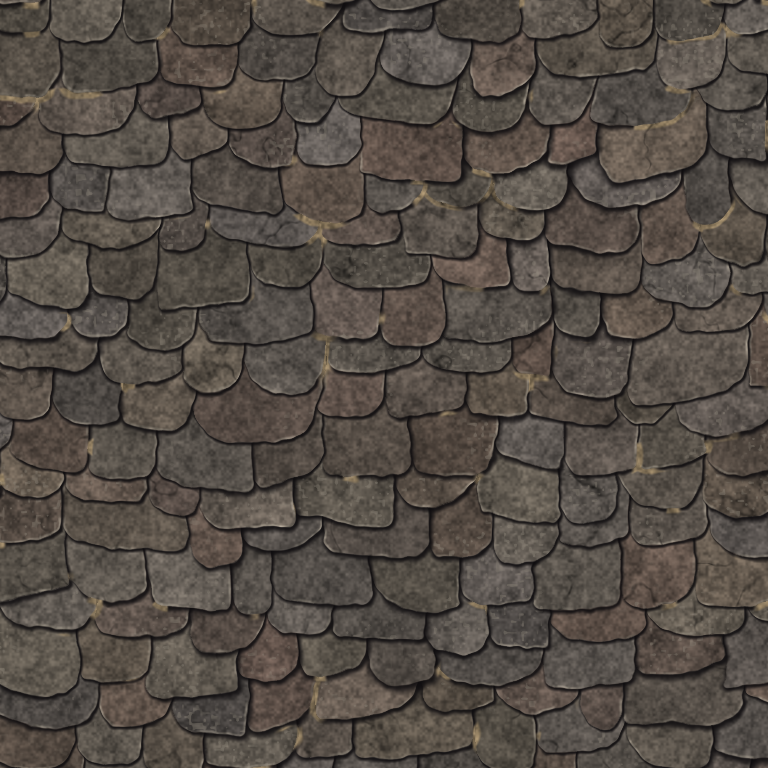
Give the GLSL for this texture, as a three.js fragment shader.

```glsl
varying vec2 vUv;

const float ROWS = 18.0;
const float COLS = 9.6;
const float SEAM_JITTER = 0.62;    // share of a column
const float BOTTOM_JITTER = 0.55;  // share of a row
const float TILE_REACH = 2.6;      // full tile height in rows
const float GAP = 0.0008;
const float EDGE = 0.0012;
const float RIM_WIDTH = 0.0032;
const vec2 SHADOW_OFFSET = vec2(0.0017, -0.0022);
const float SHADOW_THIN = 0.0035;
const float SHADOW_WIDE = 0.0130;

const vec3 GREY = vec3(0.335, 0.315, 0.302);
const vec3 BROWN = vec3(0.365, 0.305, 0.275);
const vec3 OLIVE = vec3(0.345, 0.318, 0.272);
const vec3 PALE = vec3(0.56, 0.53, 0.48);
const vec3 MORTAR = vec3(0.54, 0.47, 0.36);
const vec3 GROUND = vec3(0.07, 0.06, 0.07);

float hash(vec2 p) {
  vec3 q = fract(p.xyx * 0.1031);
  q += dot(q, q.yzx + 33.33);
  return fract((q.x + q.y) * q.z);
}

float noise(vec2 p) {
  vec2 i = floor(p), f = fract(p);
  f = f * f * (3.0 - 2.0 * f);
  return mix(mix(hash(i), hash(i + vec2(1, 0)), f.x),
             mix(hash(i + vec2(0, 1)), hash(i + vec2(1, 1)), f.x), f.y);
}

float fbm(vec2 p) {
  float sum = 0.0, amp = 0.5;
  for (int i = 0; i < 4; i++) {
    sum += amp * noise(p);
    p = mat2(1.6, 1.2, -1.2, 1.6) * p + 11.3;
    amp *= 0.55;
  }
  return sum;
}

vec2 wobble(vec2 p) {
  return vec2(noise(p), noise(p + 57.7)) - 0.5;
}

float rowShift(float row) {
  return 0.5 * row + 0.5 * hash(vec2(row, 7.0));
}

float seam(vec2 id) {
  return (id.x + SEAM_JITTER * (hash(id) - 0.5) - rowShift(id.y)) / COLS;
}

// Signed distance to a hanging slate with a bowed, tilted, rounded lower end
float slateDistance(vec2 p, vec2 id) {
  float left = seam(id), right = seam(id + vec2(1, 0));
  float bottom = (id.y + BOTTOM_JITTER * (hash(id + 31.0) - 0.5)) / ROWS;
  vec2 halfSize = vec2(0.5 * (right - left) - GAP, 0.5 * TILE_REACH / ROWS);
  vec2 q = p - vec2(0.5 * (left + right), bottom + halfSize.y);
  float bow = mix(0.02, 0.32, hash(id + 43.0));
  q.y += q.x * 0.34 * (hash(id + 59.0) - 0.5) - bow * q.x * q.x / halfSize.x;
  float corner = hash(id + (q.x > 0.0 ? 71.0 : 83.0));
  float radius = mix(0.12, 0.85, corner) * min(halfSize.x, 0.7 / ROWS);
  vec2 e = abs(q) - halfSize + radius;
  return min(max(e.x, e.y), 0.0) + length(max(e, 0.0)) - radius;
}

vec3 slateTint(vec2 id) {
  vec3 tint = mix(GREY, BROWN, smoothstep(0.3, 1.0, hash(id + 101.0)));
  tint = mix(tint, OLIVE, 0.7 * hash(id + 113.0));
  return tint * mix(0.86, 1.12, hash(id + 127.0));
}

void main() {
  // Uneven courses and chipped outlines
  vec2 p = vUv + 0.028 * wobble(vUv * 5.0) + 0.009 * wobble(vUv * 22.0)
         + 0.0035 * wobble(vUv * 85.0);
  float shadowWidth = mix(SHADOW_THIN, SHADOW_WIDE, pow(noise(vUv * 9.0 + 5.0), 2.5));
  float rimPatch = smoothstep(0.4, 0.85, noise(vUv * 38.0 + 3.0));
  float mortarPatch = smoothstep(0.80, 0.88, noise(vUv * 24.0 + 19.0));

  // Paint the courses upward so each overlaps the one below
  vec3 color = GROUND;
  float shade = 1.0, seed = 0.0;
  for (int r = -2; r <= 1; r++) {
    float row = floor(p.y * ROWS) + float(r);
    float column = floor(p.x * COLS + rowShift(row));
    for (int c = 1; c >= -1; c--) {
      vec2 id = vec2(column + float(c), row);
      float d = slateDistance(p, id);
      float shadowDistance = slateDistance(p - SHADOW_OFFSET, id);
      float cover = 1.0 - smoothstep(-EDGE, EDGE, d);
      float rim = (1.0 - smoothstep(0.0, RIM_WIDTH, abs(d + 0.0015))) * rimPatch;
      float mortar = mortarPatch * (1.0 - smoothstep(0.005, 0.009, d));
      shade *= mix(0.14, 1.0, smoothstep(-0.001, shadowWidth, shadowDistance));
      shade = mix(shade, 0.95, mortar);
      color = mix(color, MORTAR, mortar);
      color = mix(color, mix(slateTint(id), PALE, 0.6 * rim), cover);
      shade = mix(shade, 1.0, cover);
      if (d < 0.0) seed = hash(id + 139.0);
    }
  }

  // Weathered stone: blotches, grain, cracks and pale specks
  vec2 s = vUv + seed * 17.0;
  float stone = 1.0 + 0.55 * (fbm(s * 26.0) - 0.46);
  stone += 0.34 * (noise(s * 150.0) - 0.5) + 0.30 * (noise(vUv * 290.0) - 0.5);
  float crack = 1.0 - smoothstep(0.0, 0.035, abs(fbm(s * 13.0) - 0.46));
  stone -= 0.28 * crack * smoothstep(0.55, 0.8, noise(s * 15.0 + 9.0));
  float lichen = smoothstep(0.58, 0.8, noise(s * 12.0 + 4.0));
  float speck = smoothstep(0.68, 0.9, noise(vUv * 210.0 + 8.0)) * (0.15 + 0.5 * lichen);
  color = mix(color * stone, PALE, 0.6 * speck);
  gl_FragColor = vec4(mix(GROUND * 0.8, color, shade), 1.0);
}
```
